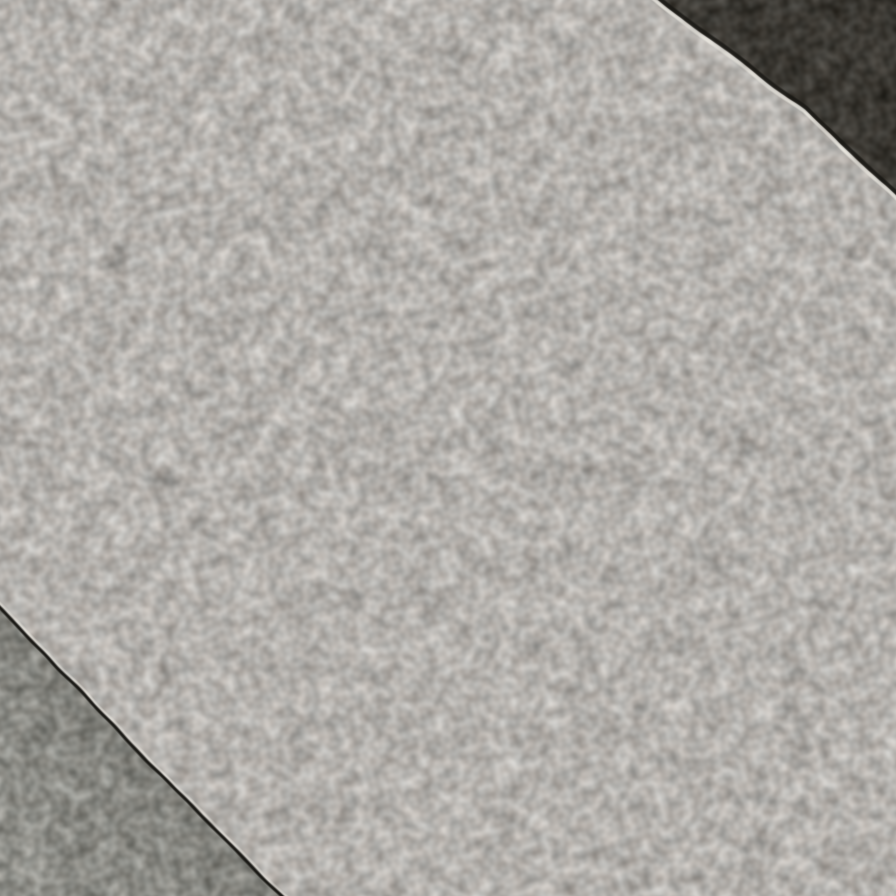
A three.js fragment shader for this texture:

```glsl
varying vec2 vUv;

const vec3 STONE = vec3(0.705, 0.693, 0.676);
const vec3 GREY_SLAB = vec3(0.535, 0.535, 0.512);
const vec3 DARK_SLAB = vec3(0.235, 0.225, 0.203);
const vec3 RIM_LIGHT = vec3(0.90, 0.89, 0.86);
const vec3 GAP = vec3(0.09, 0.085, 0.07);

// Corners of the slab edges
const vec2 UPPER_START = vec2(0.734, 1.0);
const vec2 UPPER_BEND = vec2(0.898, 0.877);
const vec2 UPPER_END = vec2(1.0, 0.782);
const vec2 LOWER_START = vec2(0.0, 0.322);
const vec2 LOWER_BEND = vec2(0.165, 0.151);
const vec2 LOWER_END = vec2(0.315, 0.0);

const float EDGE_SOFT = 0.0014;
const float EDGE_WOBBLE = 0.0022;
const float COARSE_GRAIN = 0.055;
const float MID_GRAIN = 0.13;
const float FINE_GRAIN = 0.13;
const float TINT = 0.014;
const float STAIN_DEPTH = 0.10;

vec2 hashGradient(vec2 cell) {
  vec3 q = fract(cell.xyx * vec3(0.1031, 0.1030, 0.0973));
  q += dot(q, q.yzx + 33.33);
  float angle = 6.28318 * fract((q.x + q.y) * q.z);
  return vec2(cos(angle), sin(angle));
}

float gradientNoise(vec2 p) {
  vec2 i = floor(p);
  vec2 f = p - i;
  vec2 u = f * f * f * (f * (f * 6.0 - 15.0) + 10.0);
  vec2 e = vec2(1.0, 0.0);
  float a = dot(hashGradient(i), f);
  float b = dot(hashGradient(i + e.xy), f - e.xy);
  float c = dot(hashGradient(i + e.yx), f - e.yx);
  float d = dot(hashGradient(i + e.xx), f - e.xx);
  return mix(mix(a, b, u.x), mix(c, d, u.x), u.y);
}

// Signed distance to a line, positive on the upper right
float sideOf(vec2 p, vec2 a, vec2 b) {
  vec2 along = normalize(b - a);
  return dot(p - a, vec2(-along.y, along.x));
}

// Soft stripe covering distances from lo to hi
float band(float d, float lo, float hi) {
  return smoothstep(lo - EDGE_SOFT, lo + EDGE_SOFT, d)
       * (1.0 - smoothstep(hi - EDGE_SOFT, hi + EDGE_SOFT, d));
}

float grain(vec2 p) {
  mat2 turn = mat2(0.8, 0.6, -0.6, 0.8);
  return COARSE_GRAIN * gradientNoise(p * 21.0 + 3.7)
       + MID_GRAIN * gradientNoise(turn * p * 52.0 + 41.3)
       + FINE_GRAIN * gradientNoise(turn * turn * p * 104.0 + 17.9);
}

void main() {
  vec2 p = vUv;
  float wobble = EDGE_WOBBLE * gradientNoise(p * 24.0 + 60.0);
  float upper = max(sideOf(p, UPPER_START, UPPER_BEND),
                    sideOf(p, UPPER_BEND, UPPER_END)) + wobble;
  float lower = min(sideOf(p, LOWER_START, LOWER_BEND),
                    sideOf(p, LOWER_BEND, LOWER_END)) + wobble;

  float speckle = grain(p);
  float tint = TINT * gradientNoise(p * 70.0 + 90.0);
  vec3 warmCool = vec3(tint, -0.3 * tint, -tint);

  // Pale slab with sparse darker stains
  float stain = smoothstep(0.30, 0.62, gradientNoise(p * vec2(17.0, 24.0) + 12.4));
  stain *= 0.6 + gradientNoise(p * 70.0 + 5.0);
  vec3 color = STONE + speckle + warmCool - STAIN_DEPTH * max(stain, 0.0);

  // Grey slab, shaded toward its joint
  float jointShade = 0.07 * exp(lower * 22.0);
  vec3 grey = GREY_SLAB + 0.02 + 1.1 * speckle - jointShade + 0.5 * warmCool;
  color = mix(color, grey, 1.0 - smoothstep(-EDGE_SOFT, EDGE_SOFT, lower));

  // Dark slab
  vec3 dark = DARK_SLAB + 0.75 * speckle + 0.5 * warmCool;
  color = mix(color, dark, smoothstep(-EDGE_SOFT, EDGE_SOFT, upper));

  // Lit rims and shadowed gaps
  float wear = 0.75 + 0.5 * gradientNoise(p * 45.0 + 31.0);
  color = mix(color, RIM_LIGHT, band(lower, 0.0018, 0.0042) * wear * 0.75);
  color = mix(color, GAP, band(lower, -0.0022, 0.0012) * 0.95);
  color = mix(color, RIM_LIGHT, band(upper, -0.0042, -0.0008) * wear);
  color = mix(color, GAP, band(upper, 0.0006, 0.0045) * 0.8);

  gl_FragColor = vec4(clamp(color, 0.0, 1.0), 1.0);
}
```
